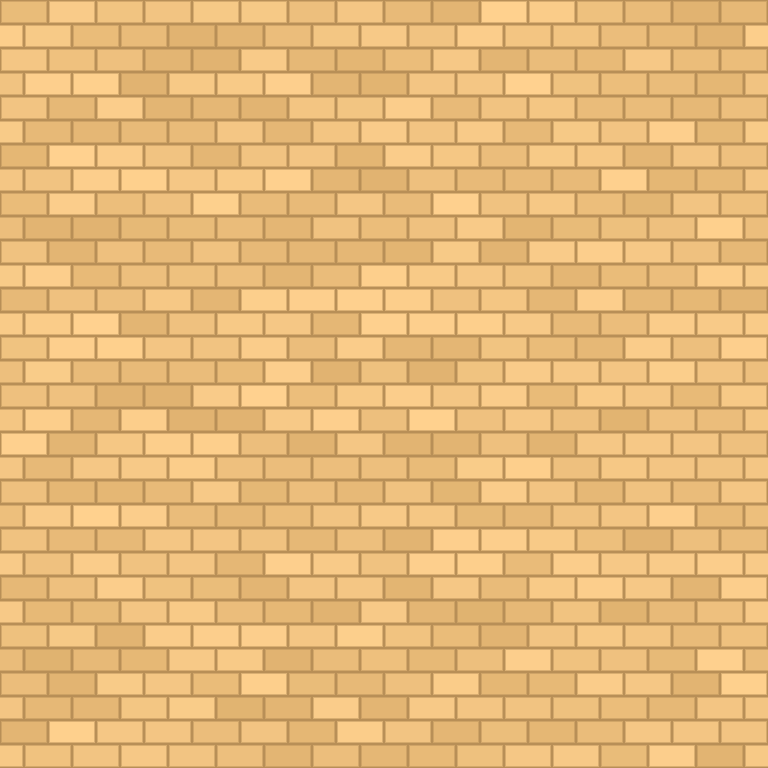
Reproduce this texture procedurally as a Shadertoy shader.

```glsl
// Sandy yellow brick wall in running bond, each brick tinted slightly lighter or darker.
#define BRICKS vec2(16.0, 32.0)            // whole repeats across and down
#define JOINT_WIDTH 0.0039                 // mortar width, fraction of the canvas
#define BRICK_COLOR vec3(0.94, 0.76, 0.50)
#define MORTAR_COLOR vec3(0.72, 0.56, 0.34)
#define TINT_RANGE 0.12                    // darkest to lightest brick

float hash(vec2 p) {
    vec3 q = fract(vec3(p.xyx) * 0.1031);
    q += dot(q, q.yzx + 33.33);
    return fract((q.x + q.y) * q.z);
}

void mainImage(out vec4 fragColor, in vec2 fragCoord) {
    vec2 uv = fragCoord / iResolution.xy;
    float pixel = 1.0 / min(iResolution.x, iResolution.y);

    // Running bond: every other row, from the bottom one, shifts by half a brick
    vec2 grid = uv * BRICKS;
    grid.x += 0.5 * (1.0 - mod(floor(grid.y), 2.0));
    vec2 cell = mod(floor(grid), BRICKS);

    // Distance to the nearest joint centre, in canvas units
    vec2 toJoint = (0.5 - abs(fract(grid) - 0.5)) / BRICKS;
    float jointDistance = min(toJoint.x, toJoint.y);
    float brickMask = smoothstep(-0.5 * pixel, 0.5 * pixel, jointDistance - 0.5 * JOINT_WIDTH);

    // One flat tint per brick
    vec3 brick = BRICK_COLOR + TINT_RANGE * (hash(cell + 7.0) - 0.5);

    fragColor = vec4(mix(MORTAR_COLOR, brick, brickMask), 1.0);
}
```
